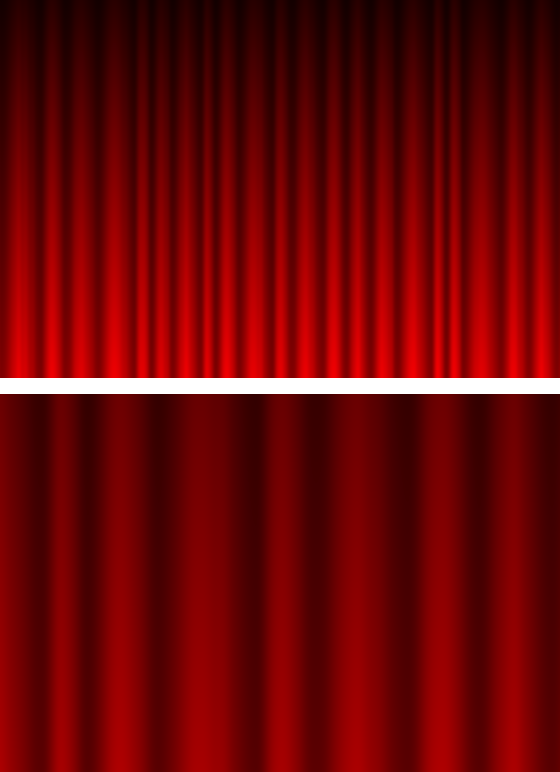
Top, the full canvas; bottom, a detail of the centre.
Write a Shadertoy shader that draws this background.

```glsl
// A hanging red curtain: 21 vertical pleats of uneven width, lit from below.
// Pleat borders come from a warped count; each pleat is a soft lobe with a
// dimmer right shoulder and a dark border, fading to near black on top.

const int   PLEATS       = 21;
const float CREST        = 0.44;   // place of the highlight within a pleat
const float VALLEY       = 0.56;   // valley brightness relative to the crest
const float LIGHT_BOTTOM = 0.95;
const float LIGHT_TOP    = 0.16;
const float PLEAT_VARY   = 0.06;   // brightness change between pleats
const float BORDER_DEPTH = 0.03;   // dark line where two pleats meet
const float BORDER_WIDTH = 0.14;   // in mean pleat widths
const float STREAK_COUNT = 150.0;
const float STREAK_DEPTH = 0.07;
const float RHYTHM       = 0.17;   // every third pleat is narrower
const vec3  CLOTH        = vec3(1.0, 0.002, 0.008);
const float TAU          = 6.2831853;

float hash(float n) {
    n = fract(n * 0.1031);
    n *= n + 33.33;
    n *= n + n;
    return fract(n);
}

float valueNoise(float x) {
    float cell = floor(x);
    return mix(hash(cell), hash(cell + 1.0), smoothstep(0.0, 1.0, x - cell));
}

float bump(float x, float center, float width) {
    float d = (x - center) / width;
    return exp(-d * d);
}

// Left border of pleat n, in mean pleat widths
float pleatBorder(float n) {
    float gather = 0.85 * bump(n, 4.0, 3.2) - 0.55 * bump(n, 18.3, 1.2);
    float pinch = -0.6 * (n - 12.5) * bump(n, 12.5, 0.7);
    return n + gather + pinch + RHYTHM * cos(TAU * (n - 1.0) / 3.0);
}

// Brightness across the pleats, 1 at a full crest
float pleatShade(float x) {
    float index = -1.0, left = pleatBorder(-1.0), right = pleatBorder(0.0);
    for (int i = 0; i <= PLEATS; i++) {
        if (x < right) break;
        index = float(i);
        left = right;
        right = pleatBorder(index + 1.0);
    }
    float across = (x - left) / (right - left);
    float side = across < CREST ? (CREST - across) / CREST
                                : (across - CREST) / (1.0 - CREST);
    float lobe = 0.5 + 0.5 * cos(0.5 * TAU * side);
    float crest = 1.0 - PLEAT_VARY * hash(index + 7.0);

    // Soft shoulder on the right, then the dark border
    float shoulder = 0.05 * bump(across, 0.78, 0.10) * hash(index + 31.0);
    float border = BORDER_DEPTH * bump(min(x - left, right - x), 0.0, BORDER_WIDTH);
    return mix(VALLEY, crest, lobe) + shoulder - border;
}

void mainImage(out vec4 fragColor, in vec2 fragCoord) {
    vec2 uv = fragCoord / iResolution.xy;

    float shade = pleatShade(uv.x * float(PLEATS));
    float streak = valueNoise(uv.x * STREAK_COUNT) - 0.5;
    shade *= 1.0 + STREAK_DEPTH * streak;

    // Light rises from the hem; valleys darken sooner toward the top
    float light = mix(LIGHT_BOTTOM, LIGHT_TOP, uv.y);
    shade = pow(shade, 1.0 + 0.2 * uv.y);

    fragColor = vec4(CLOTH * light * shade, 1.0);
}
```
